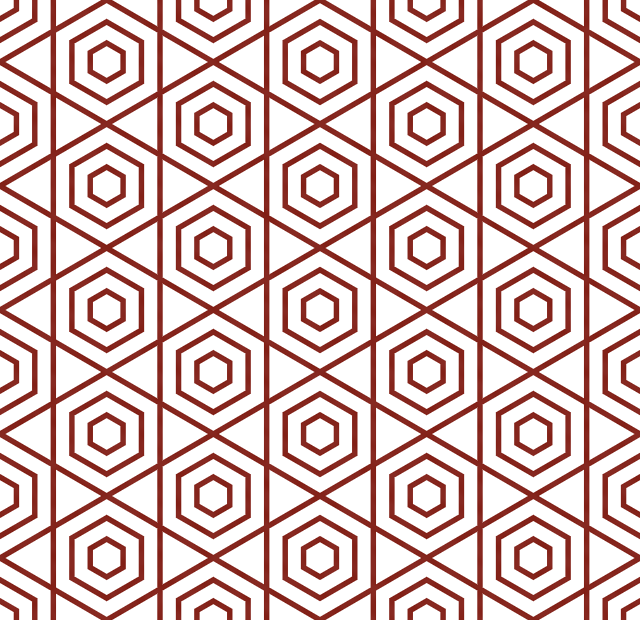
Write a Shadertoy shader that draws this pattern.

```glsl
const vec2  REPEATS      = vec2(3.0, 5.0);     // whole repeats across and down
const vec2  CELL         = vec2(1.0, 0.58125); // repeat size, in repeat widths
const float OUTER_RADIUS = 0.1630;             // apothem of the outer ring
const float INNER_RADIUS = 0.0770;             // apothem of the inner ring
const float HALF_LINE    = 0.0127;             // half the line width
const float MOTTLE       = 0.55;               // strength of the ink variation
const vec3  PAPER        = vec3(1.0);
const vec3  INK          = vec3(0.53, 0.16, 0.13);
const vec3  INK_DARK     = vec3(0.50, 0.11, 0.07);
const float TAU          = 6.2831853;

// Apothem of the pointy-topped hexagon through p
float hexRadius(vec2 p) {
    p = abs(p);
    return max(p.x, dot(p, vec2(0.5, 0.8660254)));
}

// Offset to the nearest whole lattice point
vec2 toLattice(vec2 p) {
    return fract(p + 0.5) - 0.5;
}

// Distance to the concentric rings on both staggered lattices
float ringDistance(vec2 cellPos) {
    float radius = min(hexRadius(toLattice(cellPos) * CELL),
                       hexRadius(toLattice(cellPos + 0.5) * CELL));
    return min(abs(radius - OUTER_RADIUS), abs(radius - INNER_RADIUS));
}

// Distance to the three families of straight lines
float latticeDistance(vec2 cellPos) {
    float vertical = abs(fract(2.0 * cellPos.x) - 0.5) * 0.5;
    float rising   = abs(fract(cellPos.x - cellPos.y) - 0.5);
    float falling  = abs(fract(cellPos.x + cellPos.y) - 0.5);
    return min(vertical, min(rising, falling) / length(1.0 / CELL));
}

// Layered sines with whole cycles per canvas, so they wrap
float wrappingWaves(vec2 uv) {
    vec2 a = TAU * uv;
    float waves = sin(17.0 * a.x + 9.0 * a.y + 2.0 * sin(5.0 * a.y));
    waves += sin(23.0 * a.y - 11.0 * a.x + 2.0 * sin(7.0 * a.x));
    waves += 0.6 * sin(41.0 * a.x + 37.0 * a.y);
    return waves / 2.6;
}

void mainImage(out vec4 fragColor, in vec2 fragCoord) {
    vec2 uv = fragCoord / iResolution.xy;
    vec2 cellPos = uv * REPEATS;
    float pixel = REPEATS.x / iResolution.x;

    // Line coverage
    float dist = min(ringDistance(cellPos), latticeDistance(cellPos));
    float coverage = clamp(0.5 + (HALF_LINE - dist) / pixel, 0.0, 1.0);

    // Ink: slightly mottled, deeper towards the line edges
    float edge = smoothstep(0.3, 1.0, dist / HALF_LINE);
    float depth = clamp(0.2 + 0.5 * edge + MOTTLE * wrappingWaves(uv), 0.0, 1.0);
    vec3 ink = mix(INK, INK_DARK, depth);

    fragColor = vec4(mix(PAPER, ink, coverage), 1.0);
}
```
